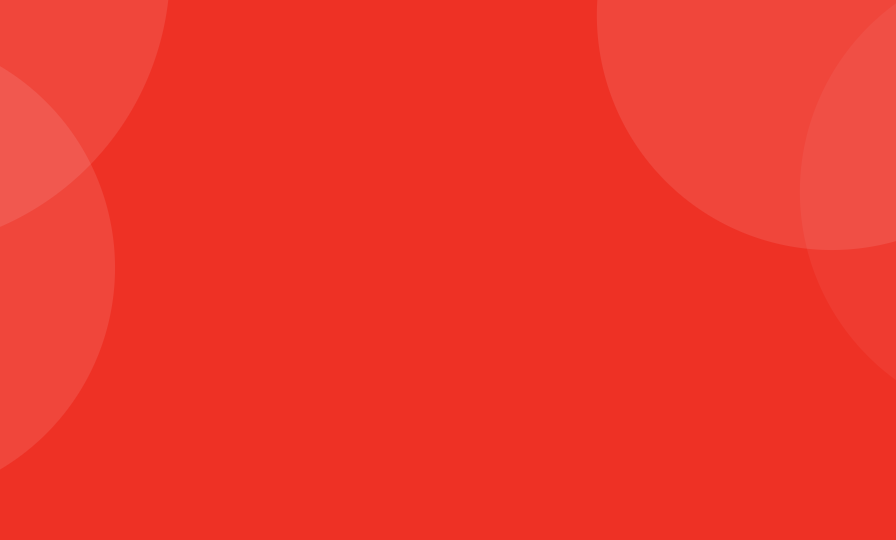
A Shadertoy shader for this background:

```glsl
// A flat red field with large translucent white discs overlapping at its sides.
// Each disc is a circle distance function, smoothed at the rim and blended in turn.
// Lengths are in canvas heights; right-hand discs are anchored to the right edge.

const vec3 FIELD_RED = vec3(0.933, 0.192, 0.147);
const vec3 DISC_WHITE = vec3(1.0);

// Signed distance to a circle, negative inside
float circleDistance(vec2 point, vec2 center, float radius) {
    return length(point - center) - radius;
}

// Blend one translucent disc over the colour below it
vec3 addDisc(vec3 below, vec2 point, vec2 center, float radius,
             float opacity, float pixelSize) {
    float distanceToRim = circleDistance(point, center, radius);
    float coverage = clamp(0.5 - distanceToRim / pixelSize, 0.0, 1.0);
    return mix(below, DISC_WHITE, opacity * coverage);
}

void mainImage(out vec4 fragColor, in vec2 fragCoord) {
    float pixelSize = 1.0 / iResolution.y;
    vec2 point = fragCoord * pixelSize;
    vec2 rightEdge = vec2(iResolution.x * pixelSize, 0.0);

    vec3 color = FIELD_RED;

    // Left pair: upper corner, then side
    color = addDisc(color, point, vec2(-0.207, 1.059), 0.522, 0.10, pixelSize);
    color = addDisc(color, point, vec2(-0.221, 0.504), 0.434, 0.10, pixelSize);

    // Right pair: upper corner, then the fainter side disc
    color = addDisc(color, point, rightEdge + vec2(-0.119, 0.972), 0.435, 0.10, pixelSize);
    color = addDisc(color, point, rightEdge + vec2(0.253, 0.645), 0.431, 0.05, pixelSize);

    fragColor = vec4(color, 1.0);
}
```
